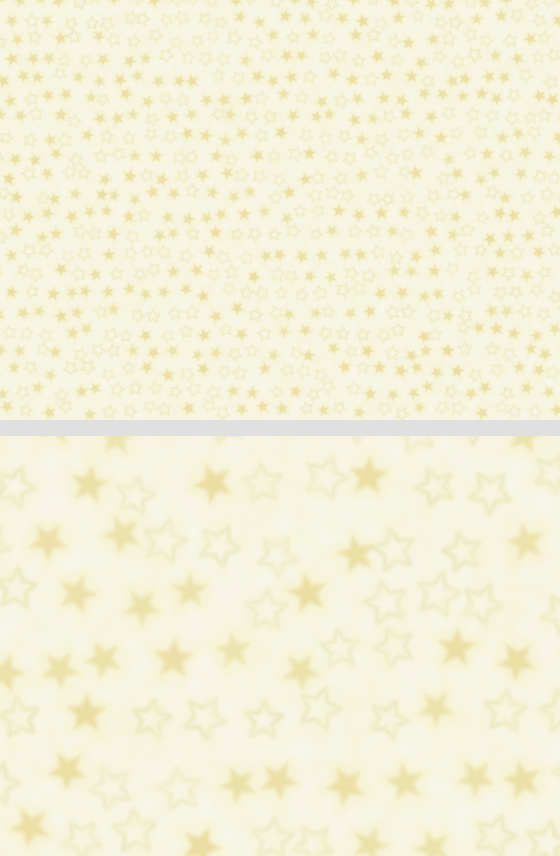
Top: the whole. Bottom: its middle third, enlarged.
Write a WebGL 2 fragment shader that draws this pattern.

```glsl
#version 300 es
precision highp float;
// Pale cream cloth scattered with small soft golden stars, some solid and some outlined.

#define ROWS 21.5            // star rows over the canvas height
#define JITTER 0.23          // largest shift of a star, in cells
#define SOLID_SHARE 0.55     // part of the stars that are filled
#define SOLID_RADIUS 0.30
#define OUTLINE_RADIUS 0.34
#define INNER_RATIO 0.52     // notch radius relative to tip radius
#define STROKE 0.028         // half width of the outlines
#define SOFTNESS 0.075       // edge blur, in cells
#define HALO 0.55            // strength of the warm glow around stars
#define MOTTLE 0.75          // contrast of the cloth mottling

uniform vec2 u_resolution;
out vec4 fragColor;

const float PI = 3.14159;
const vec3 IVORY = vec3(0.973, 0.965, 0.920);
const vec3 CREAM = vec3(0.964, 0.953, 0.842);
const vec3 GLOW = vec3(0.965, 0.945, 0.790);
const vec3 GOLD = vec3(0.925, 0.862, 0.625);
const vec3 STRAW = vec3(0.915, 0.885, 0.660);
const vec3 SAGE = vec3(0.895, 0.895, 0.690);

vec2 hash22(vec2 p) {
    vec3 q = fract(p.xyx * vec3(0.1031, 0.1030, 0.0973));
    q += dot(q, q.yzx + 33.33);
    return fract((q.xx + q.yz) * q.zy);
}

float gradientNoise(vec2 p) {
    vec2 cell = floor(p), f = fract(p);
    vec2 s = f * f * f * (f * (f * 6.0 - 15.0) + 10.0);
    vec4 corner;
    for (int i = 0; i < 4; i++) {
        vec2 o = vec2(i & 1, i >> 1);
        float angle = 2.0 * PI * hash22(cell + o + 57.0).x;
        corner[i] = dot(vec2(cos(angle), sin(angle)), f - o);
    }
    return mix(mix(corner.x, corner.y, s.x), mix(corner.z, corner.w, s.x), s.y);
}

// Signed distance to a five-pointed star, negative inside.
float starDistance(vec2 p, float radius) {
    float sector = 2.0 * PI / 5.0;
    float angle = abs(mod(atan(p.y, p.x) + 0.5 * sector, sector) - 0.5 * sector);
    vec2 q = length(p) * vec2(cos(angle), sin(angle));
    vec2 tip = vec2(radius, 0.0);
    vec2 notch = radius * INNER_RATIO * vec2(cos(0.5 * sector), sin(0.5 * sector));
    vec2 edge = notch - tip, fromTip = q - tip;
    float along = clamp(dot(fromTip, edge) / dot(edge, edge), 0.0, 1.0);
    float side = edge.x * fromTip.y - edge.y * fromTip.x;
    return length(fromTip - edge * along) * (side > 0.0 ? -1.0 : 1.0);
}

float coverage(float dist, float blur) {
    return 1.0 - smoothstep(-blur, blur, dist);
}

void main() {
    vec2 p = gl_FragCoord.xy / u_resolution.y * ROWS;
    float blur = max(SOFTNESS, 0.7 * ROWS / u_resolution.y);

    // Mottled cloth
    float fine = gradientNoise(p * 3.3);
    float broad = gradientNoise(p * 0.8 + 19.0);
    float tone = 0.56 + MOTTLE * (0.75 * fine + 0.5 * broad);
    vec3 color = mix(CREAM, IVORY, clamp(tone, 0.0, 1.0));
    color += vec3(0.004, -0.004, 0.0) * gradientNoise(p * 0.5 + 71.0);

    // Stars on staggered, jittered rows
    float glow = 0.0, solid = 0.0, outline = 0.0, warmth = 0.0;
    for (int j = -1; j <= 1; j++) {
        float row = floor(p.y) + float(j);
        float stagger = 0.5 * mod(row, 2.0);
        for (int i = -1; i <= 1; i++) {
            vec2 id = vec2(floor(p.x - stagger) + float(i), row);
            vec2 shift = (hash22(id + 11.0) - 0.5) * 2.0 * JITTER;
            vec2 local = p - id - vec2(0.5 + stagger, 0.5) - shift;
            vec2 rnd = hash22(id + 137.0);
            vec2 look = hash22(id + 291.0);
            float turn = 2.0 * PI * rnd.y;
            local *= mat2(cos(turn), -sin(turn), sin(turn), cos(turn));
            float size = mix(0.92, 1.08, look.x);
            if (rnd.x < SOLID_SHARE) {
                float d = starDistance(local, SOLID_RADIUS * size);
                float fill = coverage(d, blur) * mix(0.82, 1.0, look.y);
                if (fill > solid) warmth = look.x;
                solid = max(solid, fill);
                glow = max(glow, 1.0 - smoothstep(0.0, 0.26, d));
            } else {
                float d = starDistance(local, OUTLINE_RADIUS * size);
                float line = coverage(abs(d) - STROKE, blur);
                outline = max(outline, line * mix(0.65, 0.95, look.y));
                glow = max(glow, 0.4 * (1.0 - smoothstep(0.0, 0.22, abs(d))));
            }
        }
    }

    // Layers: glow, uneven outlines, solid stars
    color = mix(color, GLOW, HALO * glow);
    color = mix(color, SAGE, outline * clamp(0.78 + 0.6 * fine, 0.0, 1.0));
    color = mix(color, mix(STRAW, GOLD, warmth), solid);
    fragColor = vec4(color, 1.0);
}
```
